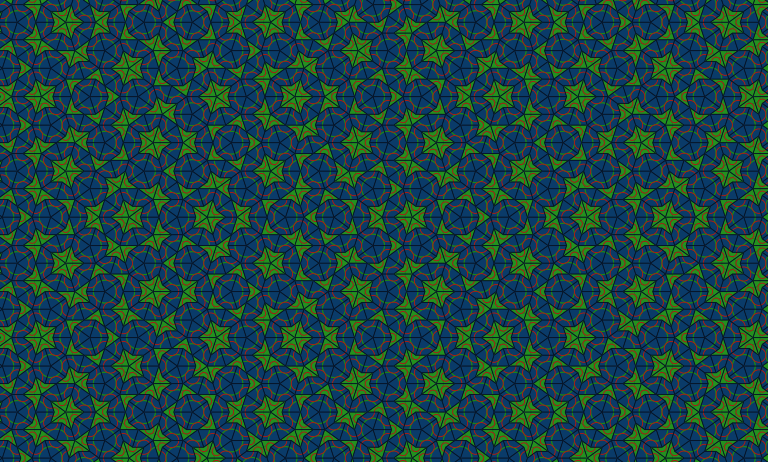
Write a WebGL 1 fragment shader that draws this pattern.

```glsl
precision highp float;
// Penrose kite and dart tiling with Conway's two families of matching arcs.

uniform vec2 u_resolution;

const float PHI = 1.618034;
const float LONG_EDGE = 0.04; // long tile edge as a share of the canvas height

float cross2(vec2 a, vec2 b) {
  return a.x * b.y - a.y * b.x;
}

// True if p and q lie on the same side of the line through a and b.
bool sameSide(vec2 p, vec2 q, vec2 a, vec2 b) {
  return cross2(b - a, p - a) * cross2(b - a, q - a) > 0.0;
}

float lineDistance(vec2 p, vec2 a, vec2 b) {
  return abs(cross2(normalize(b - a), p - a));
}

float arcDistance(vec2 p, vec2 center, float radius) {
  return abs(distance(p, center) - radius);
}

// Antialiased coverage of a stroke at distance d from its middle.
float stroke(float d, float halfWidth, float pixel) {
  return 1.0 - smoothstep(halfWidth - 0.5 * pixel, halfWidth + 0.5 * pixel, d);
}

void main() {
  // One unit is one long edge; the view lies inside one large kite.
  float pixel = 1.0 / (LONG_EDGE * u_resolution.y);
  vec2 p = (gl_FragCoord.xy - vec2(0.0, 0.53 * u_resolution.y)) * pixel;
  p = vec2(p.x + 40.0, abs(p.y));

  // Half tile: a is the kite tail or dart tip, b the wing,
  // c the kite head or dart notch; a-c is the mirror axis.
  float size = pow(PHI, 10.0);
  vec2 a = vec2(0.0);
  vec2 b = size * vec2(cos(radians(36.0)), sin(radians(36.0)));
  vec2 c = vec2(size, 0.0);
  bool isKite = true;

  // Deflate, following the half tile that holds p.
  for (int i = 0; i < 10; i++) {
    vec2 oldA = a, oldB = b, oldC = c;
    if (isKite) {
      vec2 q = mix(b, a, 1.0 / PHI);
      vec2 r = mix(a, c, 1.0 / PHI);
      if (sameSide(p, oldC, oldB, r)) {
        a = oldB; b = oldC; c = r;
      } else if (sameSide(p, oldB, q, r)) {
        a = oldB; b = q; c = r;
      } else {
        a = oldA; b = r; c = q;
        isKite = false;
      }
    } else {
      vec2 q = mix(a, b, 1.0 / PHI);
      if (sameSide(p, oldA, q, oldC)) {
        b = q;
        isKite = true;
      } else {
        a = oldB; b = oldC; c = q;
      }
    }
  }

  // Tile colours.
  vec3 kiteBlue = vec3(0.04, 0.23, 0.41);
  vec3 dartGreen = vec3(0.14, 0.57, 0.12);
  vec3 color = isKite ? kiteBlue : dartGreen;

  // Green arcs cross the long edges, red arcs the short ones.
  float longArc = arcDistance(p, a, isKite ? 0.618034 : 0.381966);
  float shortArc = arcDistance(p, c, isKite ? 0.381966 : 0.236068);
  color = mix(color, vec3(0.11, 0.52, 0.09), stroke(longArc, 0.034, pixel));
  color = mix(color, vec3(0.64, 0.12, 0.09), stroke(shortArc, 0.027, pixel));

  // Dark tile outlines.
  float edge = min(lineDistance(p, a, b), lineDistance(p, b, c));
  color = mix(color, vec3(0.02, 0.07, 0.14), 0.9 * stroke(edge, 0.03, pixel));

  gl_FragColor = vec4(color, 1.0);
}
```
